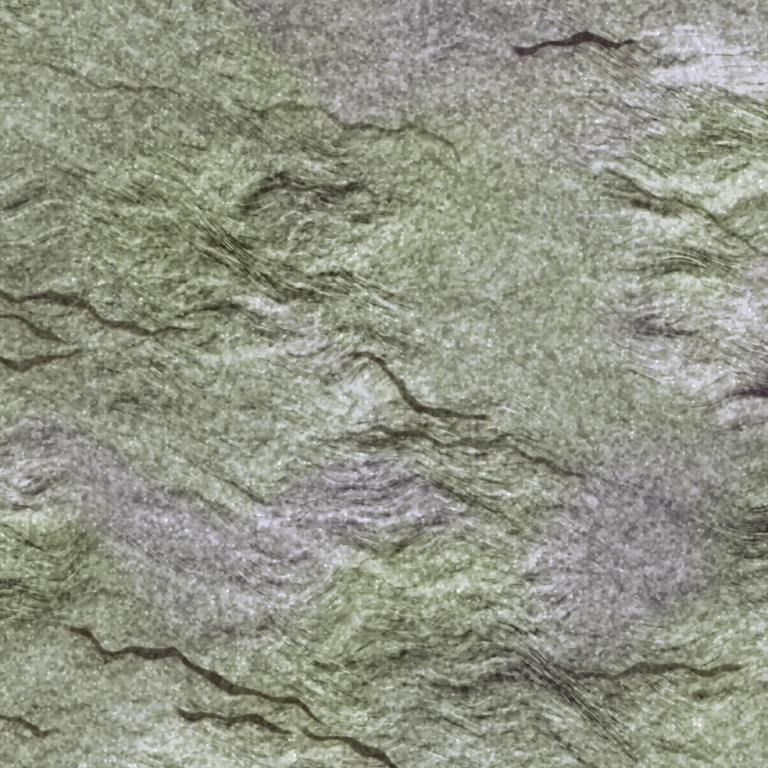
Write a Shadertoy shader that draws this texture.

```glsl
// Weathered grey-green sandstone: stretched cellular noise makes a plated
// relief that is lit from above. Tapered cracks, lichen tints and fine
// sparkling grain are laid over it.

vec3 hash3(vec2 c) {
    vec3 q = fract(c.xyx * vec3(.1031, .1030, .0973));
    q += dot(q, q.yxz + 33.33);
    return fract((q.xxy + q.yzz) * q.zyx);
}

// Smooth cellular noise: random cell values blended by distance, 0 to 1.
float cells(vec2 p, float sharpness) {
    vec2 base = floor(p), f = p - base;
    float sum = 0., weights = 0.;
    for (int j = -1; j <= 1; j++)
    for (int i = -1; i <= 1; i++) {
        vec2 cell = vec2(i, j);
        vec3 r = hash3(base + cell + 50.);
        vec2 d = cell + r.xy - f;
        float w = exp(-sharpness * dot(d, d));
        sum += w * r.z;
        weights += w;
    }
    return sum / weights;
}

mat2 turn(float a) {
    return mat2(cos(a), -sin(a), sin(a), cos(a));
}

// Height of the rock: plates that rise to the right, each layer bent by the last.
float relief(vec2 p) {
    p += .022 * sin(p.yx * vec2(13., 11.) + vec2(1., 4.))
       + .008 * sin(p.yx * vec2(37., 41.) + p * 19.);
    vec2 q = turn(-.3) * p * vec2(1.) ;
    q *= vec2(3.6, 6.5);
    float height = 0., amplitude = .2;
    for (int i = 0; i < 6; i++) {
        height += amplitude * cells(q, 7.5);
        q = q * 1.9 + height * vec2(2.2, 1.6) + 7.3;
        amplitude /= 1.9;
    }
    return height;
}

// Scattered curved cracks: x is the dark line, y the soft shadow below it.
vec2 cracks(vec2 p, float height) {
    p *= 3.6;
    vec2 base = floor(p), dark = vec2(0.);
    for (int j = -1; j <= 1; j++)
    for (int i = -1; i <= 1; i++) {
        vec2 cell = base + vec2(i, j);
        vec3 r = hash3(cell + 91.), s = hash3(cell + 17.);
        vec2 d = turn(-.6 * s.x + .05) * (p - cell - r.xy);
        d.y += (s.y - .65) * .5 * d.x * d.x + (height - .21) * .5
             + .025 * sin(d.x * 11. + r.z * 20.) + .01 * sin(d.x * 31. + s.z * 9.);
        float len = mix(.2, .75, r.z);
        float taper = max(1. - d.x * d.x / (len * len), 0.);
        float width = .024 * taper * s.z * (.6 + .4 * sin(d.x * 17. + s.x * 30.));
        float line = 1. - smoothstep(width, width + .016, abs(d.y));
        float shadow = smoothstep(.02, -.01, d.y) * exp(min(d.y, 0.) / .07);
        float strength = step(.3, s.y) * smoothstep(0., .35, taper);
        dark = max(dark, strength * vec2(line * (.35 + .65 * s.z), shadow * s.z));
    }
    return dark;
}

// Tiny pale crystals in some of the cells.
float sparkle(vec2 p) {
    vec2 cell = floor(p);
    vec3 r = hash3(cell + 5.);
    float d = length(p - cell - mix(vec2(.35), vec2(.65), r.xy));
    return smoothstep(.45, .15, d) * smoothstep(.8, 1., r.z);
}

// Stone colour for a brightness: brown-grey, olive, then cool pale grey.
vec3 stone(float tone) {
    vec3 olive = vec3(.58, .60, .51);
    vec3 low = mix(vec3(.20, .19, .15), olive, clamp((tone - .19) / .39, 0., 1.));
    return mix(low, vec3(.82, .84, .83), clamp((tone - .58) / .25, 0., 1.));
}

void mainImage(out vec4 fragColor, in vec2 fragCoord) {
    vec2 p = fragCoord / iResolution.y;
    vec2 bent = p + .03 * sin(p.yx * 17. + p * 9.);

    // Slope towards the light, stronger in rugged areas.
    float height = relief(p);
    float slope = (height - relief(p + .0025 * vec2(-.35, .94))) / .0025;
    float rugged = mix(.45, 1.35, smoothstep(.25, .75, cells(bent * 4. + 3., 5.)));
    float shade = clamp(slope, -4., 2.5) * rugged * .05;

    // Broad patches and two sizes of grain.
    float patches = cells(bent * vec2(2.6, 4.) + 20., 4.) - .5;
    float grain = (cells(p * 120., 6.) - .5) * .12 + (cells(p * 215. + 9., 6.) - .5) * .22;
    float tone = .585 + patches * .17 + shade + grain;

    vec2 crack = cracks(p, height);
    tone -= .13 * crack.y;
    tone = mix(tone, .20 + grain * .5, crack.x * .85);
    vec3 color = stone(tone);

    // Lavender bare stone, yellow-green lichen and brown around the cracks.
    float bare = smoothstep(.58, .85, cells(bent * vec2(4., 6.) + 40., 6.));
    float lichen = cells(bent * 6. + 60., 5.) - .4;
    color += bare * vec3(.015, -.01, .055) + lichen * vec3(.0, .015, -.05);
    color += crack.y * vec3(.02, 0., -.005);
    color += sparkle(p * 150.) * (1. - crack.x) * vec3(.13, .15, .17);

    fragColor = vec4(clamp(color, 0., 1.), 1.);
}
```
